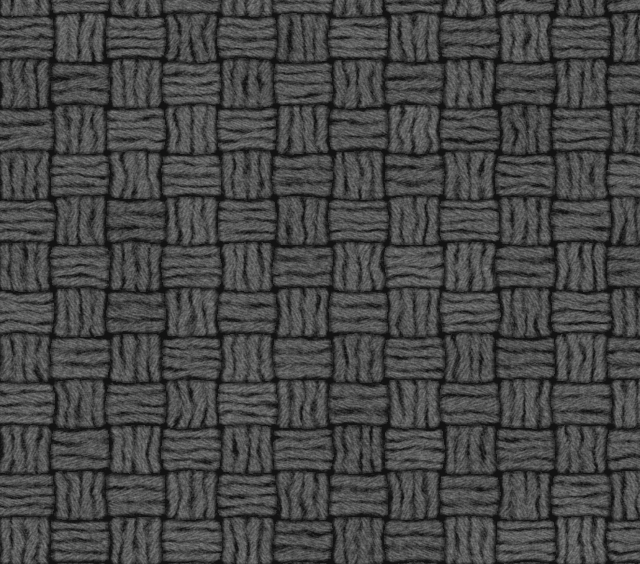
Reproduce this texture procedurally as a WebGL 1 fragment shader.

```glsl
precision highp float;

uniform vec2 u_resolution;

const float PI = 3.14159;

float hash(vec2 p) {
  return fract(sin(dot(p, vec2(127.1, 311.7))) * 43758.5);
}

vec2 gradient(vec2 p) {
  float angle = 2.0 * PI * hash(p);
  return vec2(cos(angle), sin(angle));
}

float gradientNoise(vec2 p) {
  vec2 i = floor(p), f = p - i;
  vec2 w = f * f * f * (f * (f * 6.0 - 15.0) + 10.0);
  vec2 e = vec2(1.0, 0.0);
  float low = mix(dot(gradient(i), f), dot(gradient(i + e), f - e), w.x);
  float high = mix(dot(gradient(i + e.yx), f - e.yx),
                   dot(gradient(i + 1.0), f - 1.0), w.x);
  return mix(low, high, w.y);
}

void main() {
  // Basket grid: 11.5 bundles across, 12.33 down
  vec2 grid = gl_FragCoord.xy / u_resolution * vec2(11.5, 12.33) + vec2(0.057, 0.0);

  // Bundle ends bulge over the sides of their neighbours
  vec2 s = sin(PI * grid), c = cos(PI * grid);
  vec2 weave = grid + 0.035 * vec2(-c.x * s.y, s.x * c.y);
  weave += 0.045 * vec2(gradientNoise(grid * 2.3), gradientNoise(grid * 2.3 + 41.0));

  vec2 cell = floor(weave);
  vec2 p = weave - cell - 0.5;
  float isVertical = 1.0 - mod(cell.x + cell.y, 2.0);
  float seed = hash(cell + 3.7);

  // x runs along the yarn, y across it
  vec2 yarn = mix(p, p.yx, isVertical);
  vec2 shift = 17.0 * vec2(seed, hash(cell + 9.2));

  // Wavy parallel strands: four upright, three or four lying
  float count = mix(3.0 + step(0.4, seed), 4.0, isVertical);
  float wobble = 0.11 * gradientNoise(yarn * vec2(2.2, 3.0) + shift)
               + 0.03 * gradientNoise(yarn * vec2(8.0, 5.0) + shift);
  float lane = (yarn.y + wobble + 0.5) * count;
  float strand = floor(lane);
  float toGroove = 0.5 - abs(lane - strand - 0.5);
  float depth = clamp(0.48 + 0.7 * gradientNoise(yarn * vec2(3.0, 4.0) + shift + 5.0), 0.1, 0.75);
  float groove = 1.0 - depth * (1.0 - smoothstep(0.0, 0.32, toGroove));

  // Twisted fibres and fuzzy grain
  float slant = mix(-0.45, 0.45, step(0.35, hash(cell + strand * 1.7)));
  vec2 twist = vec2(yarn.x, yarn.y + slant * yarn.x);
  float fibre = gradientNoise(twist * vec2(9.0, 23.0) + shift + strand * 3.1);
  float grain = gradientNoise(grid * 21.0 + 7.0);
  float fuzz = gradientNoise(grid * 34.0);

  // Shadow where bundles dip under each other, deepest at the corners
  vec2 toEdge = 0.5 - abs(yarn);
  float shadow = mix(0.42, 1.0, smoothstep(0.0, 0.11, toEdge.y))
               * mix(0.58, 1.0, smoothstep(0.0, 0.08, toEdge.x))
               * smoothstep(-0.02, 0.13, length(toEdge));

  float tone = 0.355 * (0.94 + 0.12 * seed) * groove * shadow;
  tone += (0.15 * fibre + 0.09 * grain + 0.07 * fuzz) * mix(0.35, 1.0, shadow);
  tone += 0.03 * gradientNoise(grid * 0.6 + 2.0);

  gl_FragColor = vec4(max(tone, 0.07) * vec3(0.995, 1.0, 0.995), 1.0);
}
```
